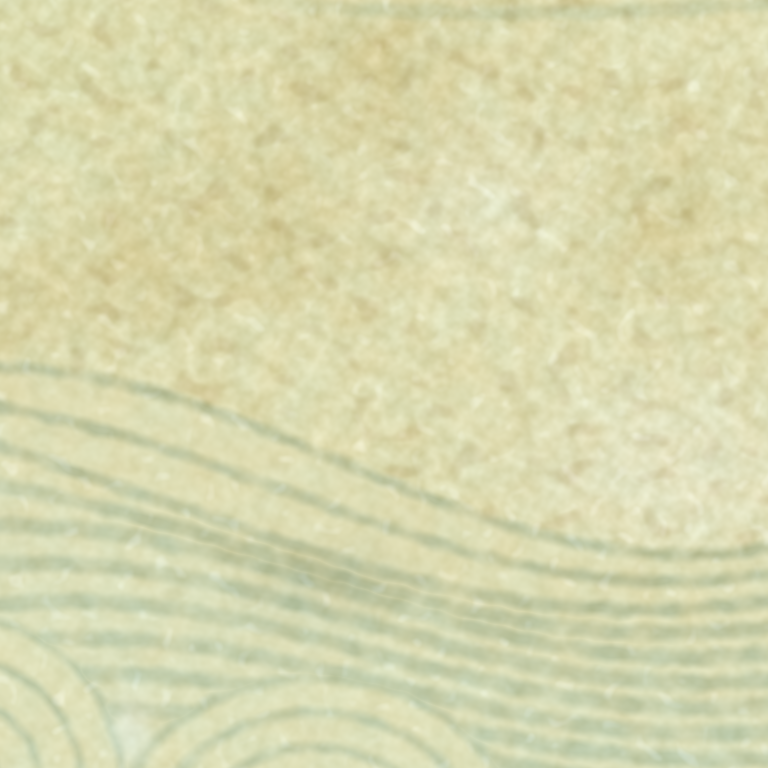
Give the GLSL for this texture, as a WebGL 1 fragment shader.

```glsl
precision highp float;
// Weathered sand-coloured paper with engraved grey-green waves.
// A family of cosine curves fans across the lower half, above two sets of
// elliptical rings; layered gradient noise gives stains and soft grain.
uniform vec2 u_resolution;

vec2 gradientAt(vec2 cell) {
  float angle = 6.2832 * fract(sin(dot(cell, vec2(127.1, 311.7))) * 4375.85);
  return vec2(cos(angle), sin(angle));
}

float noise(vec2 p) {
  p = mat2(0.8, 0.6, -0.6, 0.8) * p;
  vec2 i = floor(p), f = fract(p);
  vec2 w = f * f * f * (f * (f * 6.0 - 15.0) + 10.0);
  float a = dot(gradientAt(i), f);
  float b = dot(gradientAt(i + vec2(1.0, 0.0)), f - vec2(1.0, 0.0));
  float c = dot(gradientAt(i + vec2(0.0, 1.0)), f - vec2(0.0, 1.0));
  float d = dot(gradientAt(i + 1.0), f - 1.0);
  return mix(mix(a, b, w.x), mix(c, d, w.x), w.y);
}

float stroke(float dist, float halfWidth) {
  return 1.0 - smoothstep(halfWidth - 0.007, halfWidth + 0.007, abs(dist));
}

float blob(vec2 p, vec2 center, vec2 size) {
  vec2 d = (p - center) / size;
  return exp(-dot(d, d));
}

// Height of the n-th wave, counted from the top one downwards.
// The third wave sags most, so the lines crowd together left of the middle.
float waveHeight(float x, float n) {
  float sag = 0.05 * exp(-0.6 * (n - 2.0) * (n - 2.0)) - 0.005 * max(n - 3.0, 0.0);
  float bend = 6.75 * x * (1.0 - x) * (1.0 - x);
  return 0.4 - 0.0425 * n + (0.122 - 0.009 * n) * cos(3.49 * x) - sag * bend;
}

void main() {
  vec2 uv = gl_FragCoord.xy / u_resolution;
  vec2 p = uv + 0.004 * vec2(noise(uv * 36.0), noise(uv * 36.0 + 57.0));

  // Sand: broad stains, greenish corner and pale clearings
  float patches = noise(uv * 7.0 + 3.0) + 0.8 * noise(uv * 17.0 + 21.0);
  vec3 color = vec3(0.873, 0.868, 0.7);
  float stain = 0.5 * blob(uv, vec2(0.27, 0.69), vec2(0.24, 0.14))
              + 0.5 * blob(uv, vec2(0.47, 0.89), vec2(0.22, 0.12))
              + 0.4 * blob(uv, vec2(0.88, 0.74), vec2(0.14, 0.14))
              + 0.3 * blob(uv, vec2(0.05, 0.6), vec2(0.13, 0.08));
  color = mix(color, vec3(0.82, 0.785, 0.575), clamp(stain + 0.4 * patches, 0.0, 0.85));
  color = mix(color, vec3(0.855, 0.86, 0.68), 0.7 * blob(uv, vec2(0.05, 0.95), vec2(0.25, 0.2)));
  float clearing = blob(uv, vec2(0.88, 0.39), vec2(0.19, 0.12))
                 + 0.7 * blob(uv, vec2(0.63, 0.74), vec2(0.11, 0.09));
  color = mix(color, vec3(0.895, 0.895, 0.775), clamp(0.75 * clearing, 0.0, 1.0));

  // Ring coordinates and coverage
  float leftRadius = length(p - vec2(-0.059, -0.022));
  float midRadius = length((p - vec2(0.41, -0.107)) * vec2(0.84, 1.0));
  float rings = max(1.0 - smoothstep(0.213, 0.225, leftRadius),
                    1.0 - smoothstep(0.217, 0.229, midRadius));

  // Pale wave body, cooler towards the bottom
  float body = 1.0 - smoothstep(-0.008, 0.008, p.y - waveHeight(p.x, 0.0));
  float depth = smoothstep(0.0, 0.22, waveHeight(p.x, 1.0) - p.y);
  vec3 bodyColor = mix(vec3(0.872, 0.868, 0.705), vec3(0.865, 0.882, 0.74), depth);
  color = mix(color, bodyColor, body * 0.85);

  // Wave lines
  float ink = 0.0;
  for (int i = 0; i < 10; i++) {
    float n = float(i);
    float dist = (p.y - waveHeight(p.x, n)) * 0.95;
    ink = max(ink, stroke(dist, 0.007 + 0.0025 * smoothstep(0.0, 4.0, n)));
  }
  ink *= 1.0 - rings;

  // Concentric ring lines over a pale fill
  color = mix(color, vec3(0.873, 0.88, 0.725), rings * 0.8);
  for (int i = 0; i < 4; i++) {
    float n = float(i);
    ink = max(ink, stroke(leftRadius - 0.219 + 0.054 * n, 0.0055));
    float ringLine = stroke(midRadius - 0.224 + 0.045 * n, 0.0065);
    ink = max(ink, ringLine * smoothstep(0.2, 0.23, leftRadius));
  }
  float wear = 0.82 + 0.6 * noise(uv * 30.0 + 11.0) + 0.3 * noise(uv * 11.0 + 5.0);
  vec3 inkColor = mix(vec3(0.725, 0.755, 0.605), vec3(0.745, 0.79, 0.655), depth);
  color = mix(color, inkColor, clamp(ink * wear, 0.0, 1.0));

  // Crowded lines leave a darker wash
  color -= 0.045 * body * blob(uv, vec2(0.42, 0.24), vec2(0.1, 0.05));

  // Faint shallow line along the top edge
  float topHeight = 0.983 + 0.12 * (p.x - 0.67) * (p.x - 0.67);
  float topLine = stroke(p.y - topHeight, 0.009) * smoothstep(0.3, 0.5, p.x);
  color = mix(color, vec3(0.765, 0.79, 0.63), topLine * 0.65);

  // Bleached gap between the rings
  color = mix(color, vec3(0.88, 0.91, 0.83), 0.75 * blob(uv, vec2(0.17, 0.05), vec2(0.025, 0.045)));

  // Grain: soft mottling, warm flecks and pale chips
  float grain = 0.8 * noise(uv * 34.0) + 0.9 * noise(uv * 62.0 + 9.0)
              + 0.35 * noise(uv * 115.0 + 31.0);
  float roughness = mix(1.0, 0.6, body);
  color += grain * roughness * vec3(0.055, 0.06, 0.085);
  float fleck = smoothstep(0.12, 0.5, noise(uv * vec2(24.0, 32.0) + 73.0));
  color -= fleck * (1.0 - 0.75 * body) * vec3(0.045, 0.06, 0.07);
  float chip = smoothstep(0.22, 0.6, noise(uv * 44.0 + 41.0));
  color += chip * vec3(0.04, 0.045, 0.08);
  color += noise(uv * 21.0 + 90.0) * vec3(-0.015, 0.01, 0.03);

  gl_FragColor = vec4(clamp(color, 0.0, 1.0), 1.0);
}
```
